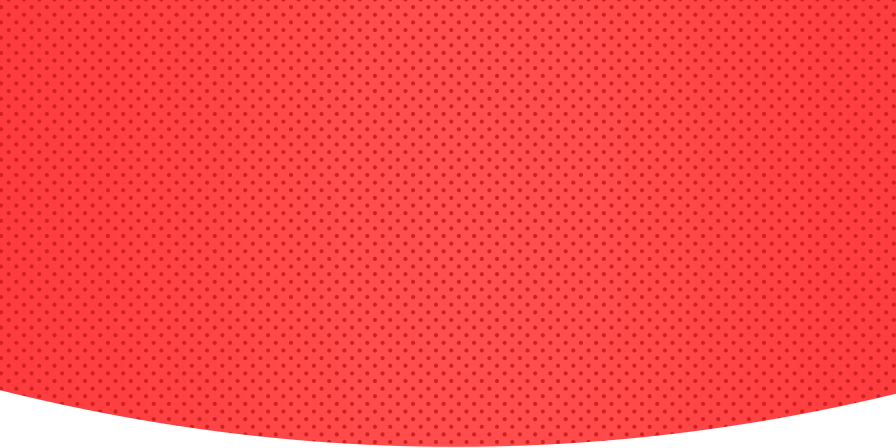
Give the GLSL for this background, as a WebGL 2 fragment shader.

```glsl
#version 300 es
precision highp float;
// A red panel with a soft central glow and staggered rows of dark dots,
// cut off below by a shallow parabola over white.
// Lengths are in canvas heights, with the origin at the lower left.

uniform vec2 u_resolution;
out vec4 fragColor;

const vec3 GLOW_RED = vec3(1.0, 0.31, 0.31);
const vec3 EDGE_RED = vec3(0.995, 0.235, 0.24);
const vec3 DOT_RED = vec3(0.83, 0.12, 0.13);
const vec3 WHITE = vec3(1.0);

// Coverage of the inside (negative side) of a signed distance.
float coverage(float dist, float pixel) {
  return clamp(0.5 - dist / pixel, 0.0, 1.0);
}

// Distance to the nearest dot of a square grid that has a dot at the anchor.
float dotGrid(vec2 p, vec2 anchor, float pitch, float radius) {
  vec2 cell = fract((p - anchor) / pitch + 0.5) - 0.5;
  return length(cell) * pitch - radius;
}

// Two grids, half a pitch apart, make the staggered rows.
float staggeredDots(vec2 p, vec2 anchor, float pitch, float radius) {
  return min(dotGrid(p, anchor, pitch, radius),
             dotGrid(p, anchor + 0.5 * pitch, pitch, radius));
}

// Approximate distance below an upward-opening parabola.
float belowParabola(vec2 p, vec2 vertex, float bend) {
  float dx = p.x - vertex.x;
  float height = p.y - vertex.y - bend * dx * dx;
  return height / length(vec2(1.0, 2.0 * bend * dx));
}

// Wide elliptical glow fading towards the sides.
vec3 panelColor(vec2 p, vec2 center, vec2 spread) {
  float fade = smoothstep(0.0, 1.0, length((p - center) / spread));
  return mix(GLOW_RED, EDGE_RED, fade);
}

void main() {
  float pixel = 1.0 / u_resolution.y;
  vec2 p = gl_FragCoord.xy * pixel;

  // Panel and its dots
  vec3 color = panelColor(p, vec2(1.05, 0.55), vec2(1.1, 2.2));
  float dots = staggeredDots(p, vec2(0.9902, 0.6094), 0.03406, 0.0046);
  color = mix(color, DOT_RED, coverage(dots, pixel));

  // White area under the curved lower edge
  float lower = belowParabola(p, vec2(1.016, 0.0026), 0.1225);
  color = mix(color, WHITE, coverage(lower, pixel));

  fragColor = vec4(color, 1.0);
}
```
